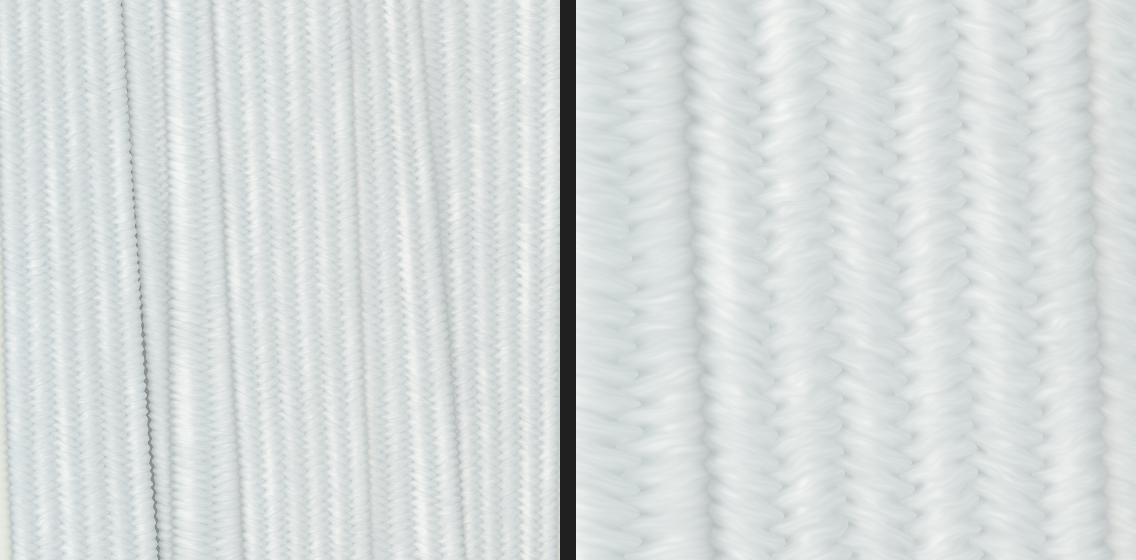
Left: the whole. Right: its middle third, enlarged.
Give the GLSL for this texture, as a three.js fragment shader.

```glsl
varying vec2 vUv;

const float PI = 3.14159;
const float TAU = 6.28319;
const float STITCH_ROWS = 61.0;

const vec3 THREAD = vec3(0.837, 0.860, 0.860);
const vec3 SHEEN = vec3(0.945, 0.950, 0.938);
const vec3 FOLD = vec3(0.755, 0.782, 0.782);
const vec3 GAP = vec3(0.655, 0.690, 0.665);
const vec3 BACKING = vec3(0.915, 0.925, 0.890);

float hash(vec2 p) {
  return fract(sin(dot(p, vec2(127.1, 311.7))) * 4375.85);
}

float waves(float t, float seed) {
  return (sin(t + seed * 2.3) + 0.6 * sin(t * 2.17 + seed * 5.1)
    + 0.4 * sin(t * 4.31 + seed * 1.7)) * 0.5;
}

// Distance to the nearest scattered point
float cellular(vec2 p) {
  vec2 cell = floor(p);
  float nearest = 2.0;
  for (int j = -1; j <= 1; j++) {
    for (int i = -1; i <= 1; i++) {
      vec2 id = cell + vec2(float(i), float(j));
      vec2 point = id + vec2(hash(id), hash(id + 37.0));
      nearest = min(nearest, distance(p, point));
    }
  }
  return nearest;
}

// Colour of one stitch: across runs over its column, phase over its height
vec3 stitchColor(float across, float phase, float column, float y, float seed) {
  float row = floor(phase);
  float rim = abs(2.0 * fract(phase) - 1.0);
  float toothed = 1.0 - smoothstep(0.0, 0.20, across);
  float smoothSide = 1.0 - smoothstep(0.0, 0.28, 1.0 - across);
  float ends = pow(abs(2.0 * across - 1.0), 2.0);

  // Thread packing differs by column, along it and by stitch
  float wear = 0.72 + 0.35 * waves(y * 21.0, column * 2.7 + seed);
  wear *= 0.55 + 0.75 * hash(vec2(row + 5.0, column + seed * 3.0));
  wear = clamp(wear, 0.12, 1.15);
  float valley = max(toothed, 0.45 * smoothSide);
  float groove = smoothstep(0.55, 1.0, rim) * mix(0.28, 1.0, ends) * wear;

  // Satin light on the crown, uneven along each column
  float crown = exp(-pow((across - 0.40) / 0.25, 2.0));
  float columnLight = 0.50 + 0.50 * hash(vec2(column, seed));
  float patches = 0.85 + 0.30 * waves(y * 13.0, column * 1.9 + seed);
  float stitchLight = 0.75 + 0.45 * hash(vec2(row, column + seed * 11.0));
  float sheen = crown * columnLight * patches * stitchLight;

  // Small glints and broken fibres drawn out along the stitch
  vec2 spot = vec2(across * 2.0 + column * 7.0, phase * 2.0 + seed * 13.0);
  float glint = 1.0 - smoothstep(0.04, 0.42, cellular(spot));
  float fibre = cellular(spot * vec2(1.5, 2.6) + 19.0) - 0.45;

  vec3 color = mix(THREAD, SHEEN, clamp(sheen + 0.30 * glint * crown, 0.0, 1.0));
  color = mix(color, FOLD, 0.55 * groove + 0.36 * valley * (1.0 - groove));
  color = mix(color, GAP, 0.34 * valley * groove);
  return color - 0.034 * fibre;
}

// Lays a flat braid over what is beneath; bottom and top hold its side edges
vec3 layBraid(vec3 under, vec2 p, vec2 bottom, vec2 top, float columns, float seed) {
  vec2 edges = mix(bottom, top, p.y) + 0.0018 * waves(p.y * 6.0, seed);
  float width = edges.y - edges.x;
  float flatAcross = (p.x - edges.x) / width * columns;
  float rows = p.y * STITCH_ROWS + 0.35 * waves(p.y * 9.0, seed) + seed * 0.37;
  rows += 0.16 * waves(flatAcross * 2.6 + p.y * 47.0, seed);

  // Uneven interlocking teeth, shallower at the braid sides
  float sides = min(flatAcross, columns - flatAcross);
  float bite = mix(0.045, 0.115, smoothstep(0.1, 0.7, sides));
  bite *= 0.85 + 0.35 * waves(p.y * 31.0, seed + floor(flatAcross + 0.5));
  float teeth = cos(PI * flatAcross) * cos(TAU * rows);
  float across = flatAcross + bite * teeth + 0.022 * waves(p.y * 290.0, seed);

  float column = clamp(floor(across), 0.0, columns - 1.0);
  float local = clamp(across - column, 0.0, 1.0);
  float parity = mod(column, 2.0);
  float lean = 1.0 - 2.0 * parity;
  float phase = rows + lean * (local - 0.5) + 0.5 * parity;

  float inside = min(across, columns - across) * width / columns;
  float cover = smoothstep(-0.0012, 0.0012, inside);
  float shadow = 0.13 * exp(-max(-inside, 0.0) / 0.007);
  float rounding = mix(0.95, 1.0, smoothstep(0.0, 0.012, inside));

  vec3 braid = stitchColor(local, phase, column, p.y, seed) * rounding;
  return mix(under * (1.0 - shadow), braid, cover);
}

void main() {
  vec2 p = vUv;

  // Pale backing at the sides, deep gap between braids
  float outer = smoothstep(0.35, 0.45, abs(p.x - 0.5));
  vec3 color = mix(GAP, BACKING, outer);

  // Braids from the lowest to the topmost
  color = layBraid(color, p, vec2(0.790, 0.995), vec2(0.735, 1.010), 6.0, 1.0);
  color = layBraid(color, p, vec2(0.650, 0.832), vec2(0.615, 0.750), 4.0, 2.0);
  color = layBraid(color, p, vec2(0.285, 0.375), vec2(0.215, 0.305), 2.0, 3.0);
  color = layBraid(color, p, vec2(0.020, 0.281), vec2(-0.012, 0.215), 6.0, 4.0);
  color = layBraid(color, p, vec2(0.308, 0.450), vec2(0.293, 0.395), 2.0, 5.0);
  color = layBraid(color, p, vec2(0.435, 0.664), vec2(0.377, 0.623), 6.0, 6.0);

  // Broad soft light with a cool cast toward the left
  color *= 1.0 + 0.012 * waves(p.x * 9.0 + p.y * 2.0, 1.0);
  color += vec3(-0.008, 0.001, 0.006) * (1.0 - smoothstep(0.0, 0.7, p.x));
  gl_FragColor = vec4(clamp(color, 0.0, 1.0), 1.0);
}
```
